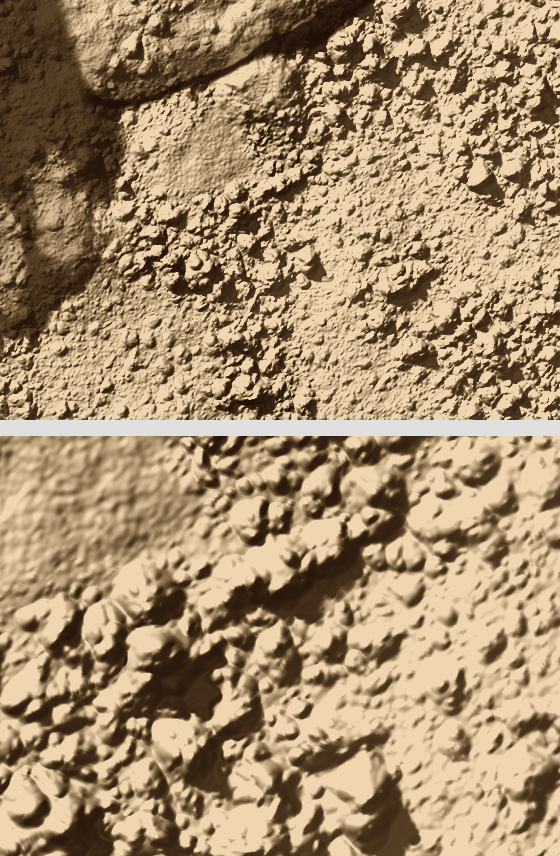
Top: the whole. Bottom: its middle third, enlarged.
Give the GLSL for this texture, as a Shadertoy shader.

```glsl
#define LIGHT vec3(-0.58, 0.58, 0.57)
#define CLOD_FREQ 11.5
#define CLOD_RELIEF 1.05
#define GROUND_RELIEF 0.034
#define GRAIN_RELIEF 0.0017
#define SHADOW_STEP 0.007
#define SOFTNESS 0.0019
#define SKY 1.0
#define SUN 5.8

const vec3 SOIL[6] = vec3[6](
    vec3(0.12, 0.055, 0.025), vec3(0.26, 0.18, 0.10), vec3(0.39, 0.30, 0.18),
    vec3(0.58, 0.48, 0.34), vec3(0.77, 0.67, 0.52), vec3(0.94, 0.84, 0.69));

vec3 hash3(vec2 p) {
    vec3 q = fract(p.xyx * vec3(0.1031, 0.1030, 0.0973));
    q += dot(q, q.yxz + 33.33);
    return fract((q.xxy + q.yzz) * q.zyx);
}

float noise(vec2 p) {
    vec2 i = floor(p), f = fract(p);
    f = f * f * (3.0 - 2.0 * f);
    float low = mix(hash3(i).x, hash3(i + vec2(1, 0)).x, f.x);
    float high = mix(hash3(i + vec2(0, 1)).x, hash3(i + vec2(1, 1)).x, f.x);
    return mix(low, high, f.y);
}

float fbm(vec2 p) {
    float sum = 0.0, amp = 0.5;
    for (int i = 0; i < 4; i++) {
        sum += amp * noise(p);
        p = mat2(1.6, 1.2, -1.2, 1.6) * p + 7.3;
        amp *= 0.5;
    }
    return sum;
}

float smoothMax(float a, float b, float k) {
    float w = max(k - abs(a - b), 0.0);
    return max(a, b) + 0.25 * w * w / k;
}

// Rounded lumps of random size, one per cell, blended at the seams
float clods(vec2 p, float size) {
    vec2 cell = floor(p);
    float top = 0.0;
    for (int y = -1; y <= 1; y++)
    for (int x = -1; x <= 1; x++) {
        vec2 c = cell + vec2(x, y);
        vec3 rnd = hash3(c + 50.0);
        vec2 d = p - c - rnd.xy;
        float r = size * mix(0.15, 0.6, rnd.z);
        top = smoothMax(top, r - dot(d, d) / r, 0.07);
    }
    return top;
}

// Signed height above the lower rim of the overhanging bank
float bankRim(vec2 p) {
    float d = max(p.x - 0.33, 0.0);
    float rim = 0.765 + 0.3 * d + 0.4 * d * d + 3.0 * max(0.2 - p.x, 0.0);
    return p.y - rim + 0.05 * (fbm(p * 9.0) - 0.47);
}

// Smooth slope of fine sand spilling from its apex
float sandFan(vec2 p) {
    vec2 d = p - vec2(0.54, 0.75);
    float side = abs(d.x + 0.35 * max(-d.y, 0.0)) + 0.7 * d.y;
    side += 0.1 * (fbm(p * 14.0) - 0.47);
    return smoothstep(0.03, -0.03, side) * smoothstep(-0.22, -0.14, d.y);
}

float height(vec2 p) {
    float bank = smoothstep(-0.03, 0.09, bankRim(p));
    float left = smoothstep(0.34, 0.18, p.x) * smoothstep(0.2, 0.4, p.y);
    float soft = max(bank, left);
    float patches = smoothstep(0.3, 0.62, fbm(p * 5.0 + 3.0));
    float cover = mix(0.55, 1.05, patches) * (1.0 - 0.3 * soft);

    // Broad ground and the one large clod beside the fan
    float h = GROUND_RELIEF * (1.0 + 1.5 * soft) * fbm(p * 7.0);
    vec2 d = (p - vec2(0.64, 0.79)) / vec2(0.115, 0.15);
    float boulder = smoothstep(1.0, 0.3, length(d) + 0.7 * (fbm(p * 14.0) - 0.47));
    h += 0.055 * boulder;
    cover *= (1.0 - 0.97 * sandFan(p)) * (1.0 - 0.4 * boulder);

    // Crumbs heaped on clods, each layer turned and finer
    vec2 warp = vec2(noise(p * 34.0), noise(p * 34.0 + 19.0));
    vec2 q = p + 0.011 * warp;
    float freq = CLOD_FREQ, relief = CLOD_RELIEF;
    for (int i = 0; i < 4; i++) {
        float size = i == 0 ? 0.75 * cover : cover;
        h += relief * cover * clods(q * freq, size + 0.02) / freq;
        q = mat2(0.8, 0.6, -0.6, 0.8) * q + 1.7;
        freq *= 1.9;
        relief *= 0.86;
    }
    vec2 turned = mat2(0.8, 0.6, -0.6, 0.8) * p;
    return h + GRAIN_RELIEF * (noise(turned * 150.0) + 0.6 * noise(p * 223.0));
}

// Large shadow thrown over the left side, broken by lit mounds
float leftShade(vec2 p) {
    float edge = min(1.05 * (p.y - 0.15), 0.2 + 0.2 * (p.y - 0.34));
    float wobble = 0.14 * (fbm(p * 10.0 + 4.0) - 0.47);
    float rough = 0.05 * (fbm(p * 45.0) - 0.47);
    float shade = smoothstep(0.01, -0.01, p.x - edge + wobble + rough);
    float ragged = 9.0 * (wobble + rough);
    float mound = length((p - vec2(0.14, 0.49)) / vec2(0.08, 0.13)) + ragged;
    float corner = length((p - vec2(0.01, 0.37)) / vec2(0.06, 0.12)) + ragged;
    return shade * (1.0 - 0.55 * smoothstep(1.15, 0.75, min(mound, corner)));
}

void mainImage(out vec4 fragColor, in vec2 fragCoord) {
    vec2 p = fragCoord / iResolution.y;
    vec3 light = normalize(LIGHT);
    vec2 toSun = normalize(light.xy), e = vec2(SOFTNESS, 0.0);
    float h = height(p);
    vec2 slope = vec2(height(p + e.xy) - height(p - e.xy),
                      height(p + e.yx) - height(p - e.yx));
    vec3 normal = normalize(vec3(-0.5 * slope / e.x, 1.0));

    // Short march toward the sun; shadows soften with distance
    float sun = 1.0;
    for (int i = 1; i <= 8; i++) {
        float s = SHADOW_STEP * float(i);
        float ray = h + s * light.z / length(light.xy);
        float blocked = height(p + toSun * s) - ray;
        sun = min(sun, 1.0 - smoothstep(-0.002, 0.006 + 0.06 * s, blocked));
    }
    float tone = SKY * normal.z + SUN * sun * max(dot(normal, light), 0.0);
    tone += 1.5 * (fbm(p * 3.0 + 9.0) - 0.47) + 0.5 * smoothstep(0.5, 1.2, p.x);
    tone -= 0.35 * sandFan(p);

    // Dim bank, its dark underside and the left shade
    float rim = bankRim(p);
    float leftFade = 0.16 * smoothstep(0.24, 0.14, p.x);
    float bank = smoothstep(-0.004, 0.006 + leftFade, rim);
    float dim = mix(0.55, 0.25, smoothstep(0.0, 0.09, rim));
    dim += 0.5 * (fbm(p * 9.0 + 2.0) - 0.47);
    tone *= 1.0 - bank * dim;
    tone = mix(tone, 0.02 + 0.27 * tone, leftShade(p) * (1.0 - bank));
    float depth = 0.018 + 0.045 * smoothstep(0.6, 0.7, p.x);
    float under = smoothstep(-depth - 0.012, -depth + 0.004, rim) * (1.0 - bank);
    under *= smoothstep(0.17, 0.23, p.x) * smoothstep(1.02, 0.9, p.x);
    tone = mix(tone, 0.08 * tone, under);

    // Tone to soil colour
    tone = clamp(tone, 0.0, 4.999);
    int i = int(tone);
    fragColor = vec4(mix(SOIL[i], SOIL[i + 1], fract(tone)), 1.0);
}
```
